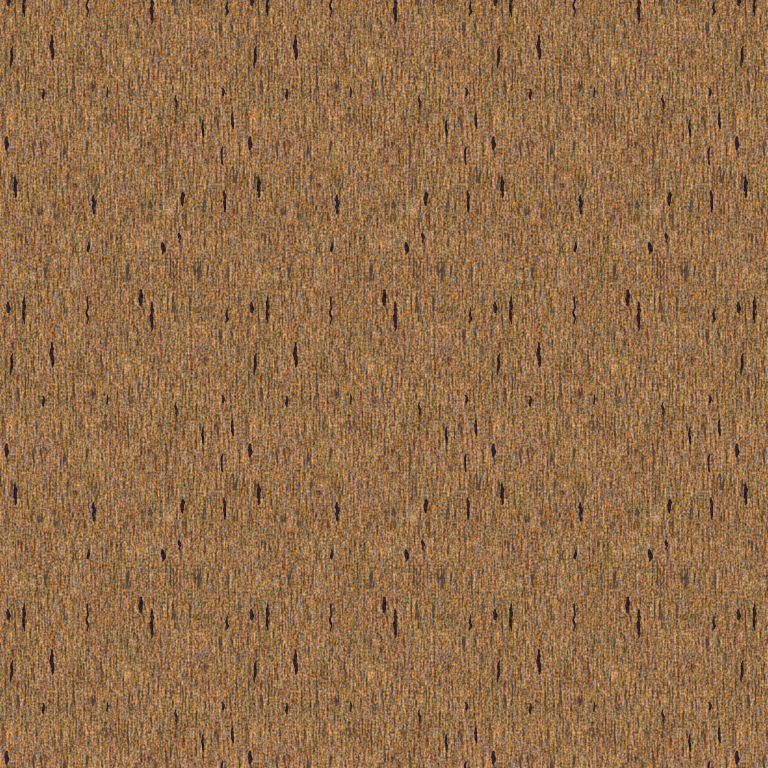
Give the GLSL for this texture, as a Shadertoy shader.

```glsl
vec2 hash2(vec2 p) {
    vec3 a = fract(p.xyx * vec3(0.1031, 0.1030, 0.0973));
    a += dot(a, a.yzx + 33.33);
    return fract((a.xx + a.yz) * a.zy);
}

// Wraps a lattice point so that every layer repeats with the tile
vec2 wrapCell(vec2 cell, vec2 cells) {
    return floor(mod(cell + 0.5, cells));
}

float cornerSlope(vec2 cell, vec2 offset, vec2 cells, float seed) {
    float angle = 6.2832 * hash2(wrapCell(cell, cells) + seed).x;
    return dot(vec2(cos(angle), sin(angle)), offset);
}

// Periodic gradient noise, roughly -0.7 to 0.7
float noise(vec2 tile, vec2 cells, float seed) {
    vec2 p = tile * cells + 0.37;
    vec2 i = floor(p), f = p - i;
    vec2 u = f * f * f * (f * (f * 6.0 - 15.0) + 10.0);
    vec2 e = vec2(1.0, 0.0);
    float low = mix(cornerSlope(i, f, cells, seed),
                    cornerSlope(i + e.xy, f - e.xy, cells, seed), u.x);
    float high = mix(cornerSlope(i + e.yx, f - e.yx, cells, seed),
                     cornerSlope(i + e.xx, f - e.xx, cells, seed), u.x);
    return mix(low, high, u.y);
}

// Sparse thin upright slits, one at most per cell, with ragged sides
float flecks(vec2 tile, vec2 tileSize) {
    float cover = 0.0;
    for (int layer = 0; layer < 2; layer++) {
        float seed = 41.0 + 67.0 * float(layer);
        vec2 cells = vec2(9.0, 5.0) + float(layer) * vec2(2.0, 1.0);
        vec2 p = tile * cells + 0.43 * float(layer);
        vec2 id = wrapCell(floor(p), cells) + seed;
        vec2 place = hash2(id), kind = hash2(id + 19.0);
        vec2 d = (fract(p) - mix(vec2(0.2, 0.35), vec2(0.8, 0.65), place)) * tileSize / cells;
        d.x += 0.0025 * noise(tile, vec2(24.0, 50.0), seed);
        float along = abs(d.y) / mix(0.006, 0.021, kind.y);
        float ragged = 0.6 + 1.3 * noise(tile, vec2(31.0, 67.0), seed + 5.0);
        float halfWidth = mix(0.0008, 0.0019, place.x) * (1.0 - along * along + 0.5 * ragged);
        float slit = 1.0 - smoothstep(-0.0007, 0.0009, abs(d.x) - halfWidth);
        cover = max(cover, slit * (1.0 - smoothstep(0.8, 1.0, along)) * step(kind.x, 0.24));
    }
    return cover;
}

void mainImage(out vec4 fragColor, in vec2 fragCoord) {
    vec2 tileSize = vec2(0.317, 0.4);
    vec2 tile = fragCoord / iResolution.y / tileSize;

    // Lightness: two grains of speckle, thin fibres and long hairlines
    float speckle = noise(tile, vec2(131.0, 149.0), 3.0) + 0.6 * noise(tile, vec2(107.0, 97.0), 7.0);
    float fibre = noise(tile, vec2(113.0, 37.0), 11.0);
    float streak = noise(tile, vec2(97.0, 10.0), 23.0);
    float patches = noise(tile, vec2(7.0, 4.0), 31.0);
    float tone = 0.23 * speckle + 0.19 * fibre + 0.17 * streak + 0.035 * patches;

    // Hue: orange against slate, pink against olive
    float warmth = noise(tile, vec2(103.0, 71.0), 53.0) + 0.6 * noise(tile, vec2(59.0, 17.0), 61.0);
    float olive = noise(tile, vec2(89.0, 67.0), 71.0) + 0.35 * noise(tile, vec2(11.0, 6.0), 83.0);

    vec3 color = vec3(0.585, 0.438, 0.292);
    color += tone * vec3(1.05, 0.92, 0.78);
    color += warmth * vec3(0.15, 0.015, -0.14);
    color += olive * vec3(-0.05, 0.025, -0.05);

    // Slate grey hollows along some of the hairlines
    float hollow = smoothstep(0.2, 0.5, -streak - 0.6 * fibre);
    hollow *= smoothstep(-0.15, 0.3, noise(tile, vec2(23.0, 13.0), 97.0));
    color = mix(color, vec3(0.29, 0.24, 0.24), 0.7 * hollow);

    // Dark slits, slightly broken by the speckle
    vec3 slitColor = vec3(0.16, 0.10, 0.13) + 0.1 * speckle;
    color = mix(color, slitColor, 0.92 * flecks(tile, tileSize));

    fragColor = vec4(clamp(color, 0.0, 1.0), 1.0);
}
```
